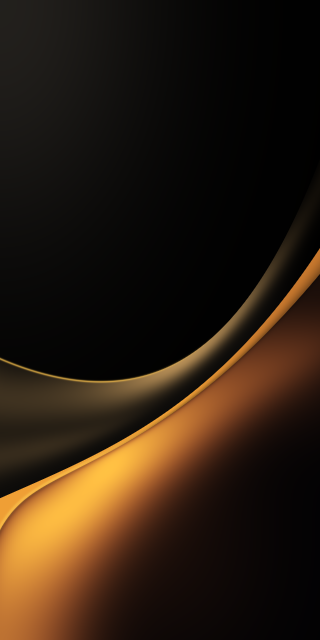
A Shadertoy shader for this background:

```glsl
// Dark satin backdrop with a tan fold and a glowing gold ribbon sweeping upward.
#define TAN vec3(0.66, 0.51, 0.30)
#define GOLD vec3(0.90, 0.60, 0.20)
#define COPPER vec3(0.75, 0.45, 0.17)
#define RIM_GOLD vec3(0.98, 0.76, 0.30)
#define HAZE vec3(0.135, 0.125, 0.112)
#define RIM_WIDTH 0.0035

// Curves: height as a function of x, on a canvas 1 wide and 2 high
float foldTop(float x) {
    return 0.880 + x * (-0.432 + 0.6 * x + 0.455 * x * x * x);
}

float ribbonTop(float x) {
    return 0.443 + x * (0.442 - 0.06 * x + 0.4 * x * x);
}

float ribbonThickness(float x) {
    return 0.015 + 0.084 * exp(-x / 0.06) + 0.066 * pow(x, 5.0);
}

float bell(float x, float centre, float width) {
    float d = (x - centre) / width;
    return exp(-d * d);
}

// Turns a height difference into a distance in canvas widths
float toDistance(float f) {
    return f / max(length(vec2(dFdx(f), dFdy(f))), 1e-6) / iResolution.x;
}

// Anti-aliased coverage of the side where d is positive
float cover(float d) {
    return clamp(d * iResolution.x + 0.5, 0.0, 1.0);
}

// Soft grey haze in the upper left corner
vec3 backdrop(vec2 p) {
    return HAZE * bell(p.x, 0.0, 0.5) * bell(p.y, 2.0, 0.8);
}

// Tan fold; t runs from its top edge (0) to its bottom edge (1)
vec3 foldColor(float x, float t) {
    float fadeRight = smoothstep(0.75, 1.0, x);
    float strength = (0.3 + 0.7 * bell(x, 0.57, 0.24)) * (1.0 - 0.7 * fadeRight);
    float centre = mix(0.28, 0.04, smoothstep(0.0, 0.5, x)) + 0.28 * fadeRight;
    float width = mix(0.24, 0.40, smoothstep(0.0, 0.4, x)) - 0.12 * fadeRight;
    float sheen = strength * bell(t, centre, width);
    float lowerSheen = 0.24 * bell(t, 0.71, 0.14) * (1.0 - smoothstep(0.1, 0.55, x));
    return vec3(0.045, 0.040, 0.034) * (1.0 - fadeRight) + TAN * (sheen + lowerSheen);
}

// Gold ribbon; t runs from its top edge (0) to its bottom edge (1)
vec3 ribbonColor(float x, float t) {
    vec3 base = mix(GOLD, COPPER, smoothstep(0.5, 0.9, x));
    return base * (1.04 - 0.4 * t * t * smoothstep(0.2, 0.6, x));
}

// Lower sheet: a molten glow that fades to the right and toward the top
vec3 sheetColor(vec2 p, float depth) {
    float edge = 0.21 + p.y * (0.15 + 0.85 * p.y);
    float glow = 1.0 / (1.0 + exp((p.x - edge) / 0.07));
    glow *= 1.0 - 0.92 * smoothstep(0.5, 1.1, p.y);
    glow *= mix(0.78, 1.06, smoothstep(0.0, 0.42, p.y));
    // Shade cast by the ribbon
    float leftSide = 1.0 - smoothstep(0.1, 0.4, p.x);
    glow *= 1.0 - 0.42 * leftSide * exp(-depth / 0.045);
    glow *= 1.0 - 0.4 * exp(-depth / 0.006);
    // Faint brown spill beyond the glow
    glow += 0.07 * bell(p.x, 0.55, 0.3) * bell(p.y, 0.3, 0.4);
    glow += 0.08 * bell(p.x, 0.95, 0.25) * bell(p.y, 0.85, 0.2);
    vec3 tint = vec3(1.0, 0.5 + 0.25 * glow * glow * glow, 0.25);
    return vec3(0.005, 0.005, 0.012) + glow * tint;
}

void mainImage(out vec4 fragColor, in vec2 fragCoord) {
    vec2 p = fragCoord / iResolution.xy * vec2(1.0, 2.0);
    float foldY = foldTop(p.x);
    float ribbonY = ribbonTop(p.x);
    float thickness = ribbonThickness(p.x);

    float belowFold = toDistance(foldY - p.y);
    float belowRibbonTop = toDistance(ribbonY - p.y);
    float belowRibbon = toDistance(ribbonY - thickness - p.y);
    float foldT = clamp((foldY - p.y) / (foldY - ribbonY), 0.0, 1.0);
    float ribbonT = clamp((ribbonY - p.y) / thickness, 0.0, 1.0);

    // Layers from back to front
    vec3 color = backdrop(p);
    color = mix(color, foldColor(p.x, foldT), cover(belowFold));
    color = mix(color, ribbonColor(p.x, ribbonT), cover(belowRibbonTop));
    color = mix(color, sheetColor(p, max(belowRibbon, 0.0)), cover(belowRibbon));

    // Thin lit rims along the fold and the ribbon
    float foldRim = bell(belowFold, 0.001, RIM_WIDTH) * (1.0 - smoothstep(0.3, 0.75, p.x));
    float ribbonRim = bell(belowRibbon, -0.004, RIM_WIDTH * 1.5);
    ribbonRim *= 1.0 - smoothstep(0.15, 0.6, p.x);
    color = mix(color, RIM_GOLD, 0.7 * foldRim);
    color = mix(color, RIM_GOLD, 0.7 * ribbonRim);

    fragColor = vec4(clamp(color, 0.0, 1.0), 1.0);
}
```
